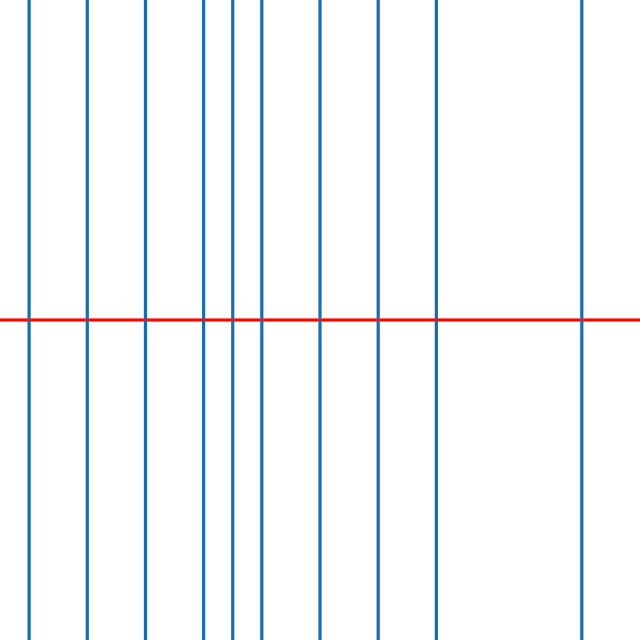
A WebGL 2 fragment shader for this background:

```glsl
#version 300 es
precision highp float;
// Thin blue vertical rules on white, crossed by one red horizontal rule.
// Eight rules come from a clamped repeat on a grid of 22 columns; two more
// stand alone. Each rule is a distance turned into pixel coverage.

uniform vec2 u_resolution;
out vec4 fragColor;

const vec3 PAPER = vec3(1.0);
const vec3 BLUE = vec3(0.09, 0.43, 0.67);
const vec3 RED = vec3(0.97, 0.03, 0.02);
const float COLUMNS = 22.0;
const float RULE_WIDTH = 0.005;

// Smooth coverage of a rule at the given distance from its centre line
float rule(float dist, float width, float pixel) {
    return clamp((0.5 * width - dist) / pixel + 0.5, 0.0, 1.0);
}

// Distance to the nearest of count lines spaced evenly from first
float repeatedLines(float x, float first, float spacing, float count) {
    float index = clamp(round((x - first) / spacing), 0.0, count - 1.0);
    return abs(x - first - index * spacing);
}

// Distance to the nearest vertical rule, in column units
float verticalRules(float column) {
    float regular = repeatedLines(column, 1.0, 2.0, 8.0);
    float extra = repeatedLines(column, 8.0, 12.0, 2.0);
    return min(regular, extra);
}

void main() {
    vec2 uv = gl_FragCoord.xy / u_resolution;
    vec2 pixel = 1.0 / u_resolution;

    float blueDist = verticalRules(uv.x * COLUMNS) / COLUMNS;
    float blue = rule(blueDist, RULE_WIDTH, pixel.x);
    float red = rule(abs(uv.y - 0.5), RULE_WIDTH, pixel.y);

    // The red rule lies on top and lets some blue through at crossings
    vec3 color = mix(PAPER, BLUE, blue);
    color = mix(color, RED, red * (1.0 - 0.45 * blue));
    fragColor = vec4(color, 1.0);
}
```
